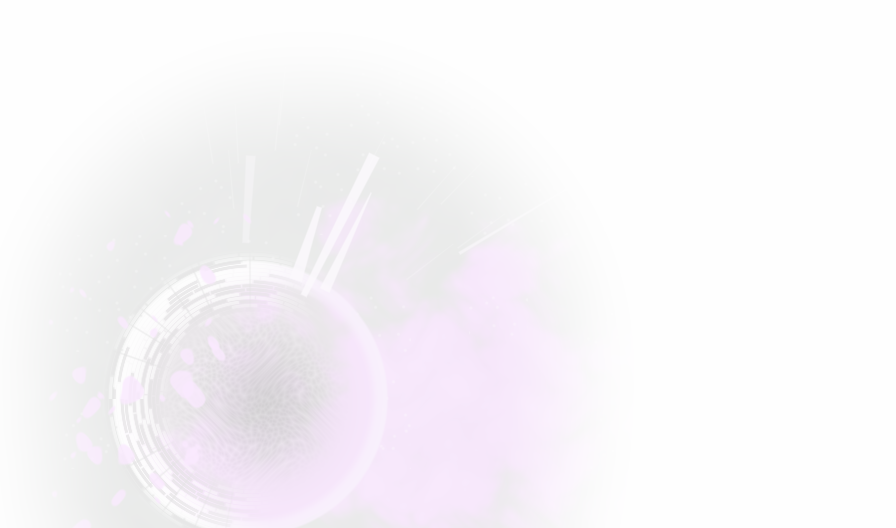
A Shadertoy shader for this background:

```glsl
const float TAU = 6.28318;

float hash(vec2 p) {
    return fract(sin(dot(p, vec2(127.1, 311.7))) * 43758.5);
}

// Distance to the nearest scattered cell point
float cells(vec2 p) {
    vec2 id = floor(p), f = fract(p);
    float nearest = 2.0;
    for (int y = -1; y <= 1; y++)
    for (int x = -1; x <= 1; x++) {
        vec2 o = vec2(x, y);
        vec2 jitter = vec2(hash(id + o), hash(id + o + 37.0));
        nearest = min(nearest, length(o + jitter - f));
    }
    return nearest;
}

float cloud(vec2 p) {
    p += 0.025 * sin(p.yx * 17.0 + vec2(0.0, 2.0)) + 0.012 * sin(p.yx * 43.0);
    return 1.0 - 0.55 * cells(p * 7.0) - 0.3 * cells(p * 15.0 + 4.0) - 0.15 * cells(p * 34.0);
}

float cover(float d, float px) {
    return smoothstep(px, -px, d);
}

// Flat-ended beam whose half width runs from wa to wb
float beam(vec2 p, vec2 a, vec2 b, float wa, float wb) {
    float len = length(b - a);
    vec2 dir = (b - a) / len, q = p - a;
    float along = dot(q, dir);
    float across = abs(dot(q, vec2(-dir.y, dir.x)));
    return max(across - mix(wa, wb, clamp(along / len, 0.0, 1.0)), abs(along - 0.5 * len) - 0.5 * len);
}

float plume(vec2 p, vec2 center, vec2 size, float billow) {
    return smoothstep(0.0, 0.55, 1.0 - length((p - center) / size) + (billow - 0.55) * 1.1);
}

void mainImage(out vec4 fragColor, in vec2 fragCoord) {
    float px = 1.0 / iResolution.y;
    vec2 p = fragCoord * px;
    vec3 white = vec3(0.995), pink = vec3(0.97, 0.905, 0.988);

    // Grey halo fading into the white page
    vec2 h = p - vec2(0.58, 0.30);
    h.y *= h.y < 0.0 ? 0.6 : 0.97;
    float halo = 1.0 - smoothstep(0.34, 0.64, length(h));
    float billow = cloud(p);
    vec3 col = vec3(0.917, 0.92, 0.918) + 0.012 * (billow - 0.5);

    // Pink clouds
    float haze = plume(p, vec2(0.87, 0.22), vec2(0.38, 0.34), billow);
    haze = max(haze, plume(p, vec2(0.95, 0.48), vec2(0.11, 0.07), billow));
    haze = max(haze, 0.75 * plume(p, vec2(0.65, 0.57), vec2(0.075, 0.065), billow));
    col = mix(col, pink + 0.025 * (billow - 0.5), haze * 0.9);

    // Fine dust and radial scratches
    vec2 center = vec2(0.475, 0.245), q = p - center;
    float dust = cover(cells(p * 26.0) - 0.07, 26.0 * px) * step(0.6, hash(floor(p * 9.0)));
    col = mix(col, white, 0.3 * dust);
    for (int i = 0; i < 12; i++) {
        float k = float(i), a = 0.5 + 1.5 * hash(vec2(k, 3.0));
        float start = 0.35 + 0.2 * hash(vec2(k, 8.0));
        vec2 dir = vec2(cos(a), sin(a));
        float d = beam(p, center + dir * start, center + dir * (start + 0.11), 0.0012, 0.0003);
        col = mix(col, white, 0.25 * cover(d, px));
    }

    // Disc with a dark, grainy core
    float r = length(q), turn = atan(q.y, q.x) / TAU + 0.5;
    float left = smoothstep(0.12, -0.12, q.x - 0.25 * q.y);
    float disc = cover(r - 0.25, px);
    vec3 inner = mix(vec3(0.925, 0.912, 0.925), pink, smoothstep(0.35, 0.75, billow + 0.9 * q.x - 0.9 * q.y));
    float core = exp(-pow(length((p - vec2(0.505, 0.235)) / vec2(0.105, 0.115)), 2.0));
    inner = mix(inner, vec3(0.83, 0.825, 0.83), core * 0.9);
    float grain = cells(p * 95.0 + 3.0 * sin(p.yx * 31.0)) - 0.45;
    inner += 0.05 * grain * smoothstep(0.2, 0.1, r);
    col = mix(col, inner, disc);

    // Bright rim, broken into streaked arcs on the left
    float rim = smoothstep(mix(0.222, 0.18, left), 0.245, r) * cover(r - 0.259, 1.5 * px);
    col = mix(col, mix(vec3(0.975, 0.945, 0.99), white, left), rim * 0.85);
    float lane = r / 0.0075, lap = turn * 22.0 + 5.0 * hash(vec2(floor(lane), 1.0));
    float tone = hash(vec2(floor(lane), floor(lap)));
    float aa = 0.15 + px / 0.0075 * 0.3;
    float arc = smoothstep(0.0, aa, fract(lane)) * smoothstep(1.0, 1.0 - aa, fract(lane));
    arc *= smoothstep(0.0, 0.05, fract(lap)) * smoothstep(1.0, 0.95, fract(lap));
    float band = smoothstep(0.15, 0.2, r) * smoothstep(0.285, 0.255, r) * left;
    vec3 arcTint = mix(vec3(0.89, 0.885, 0.89), white, step(0.42, tone));
    col = mix(col, arcTint, 0.65 * arc * band);

    // Dark spokes across the rim
    float spoke = turn * 30.0, shift = 0.25 + 0.5 * hash(vec2(floor(spoke), 7.0));
    float spokeDist = abs(fract(spoke) - shift) * TAU * r / 30.0 - 0.0015;
    col = mix(col, vec3(0.89), 0.5 * cover(spokeDist, px) * band * step(0.4, hash(vec2(floor(spoke), 2.0))));

    // Light beams
    float light = cover(beam(p, vec2(0.575, 0.44), vec2(0.709, 0.706), 0.006, 0.011), px);
    light = max(light, cover(beam(p, vec2(0.615, 0.45), vec2(0.703, 0.635), 0.010, 0.001), px));
    light = max(light, cover(beam(p, vec2(0.56, 0.47), vec2(0.605, 0.608), 0.012, 0.005), px));
    light = max(light, 0.5 * cover(beam(p, vec2(0.465, 0.54), vec2(0.475, 0.705), 0.006, 0.009), px));
    light = max(light, 0.7 * cover(beam(p, vec2(0.87, 0.52), vec2(1.09, 0.652), 0.003, 0.001), px));
    col = mix(col, vec3(0.985, 0.975, 0.99), light * 0.85);

    // Pink splatter around the left side
    for (int i = 0; i < 44; i++) {
        float k = float(i), a = 1.5 + 2.5 * hash(vec2(k, 11.0));
        float reach = 0.1 + 0.32 * hash(vec2(k, 23.0));
        float size = 0.004 + 0.02 * pow(hash(vec2(k, 41.0)), 3.0);
        vec2 s = p - center - reach * vec2(cos(a), sin(a));
        s += 0.004 * sin(s.yx * 110.0 + k);
        col = mix(col, pink + 0.01, 0.8 * cover(length(s * vec2(1.1, 0.9)) - size, 1.5 * px));
    }

    fragColor = vec4(mix(white, col, halo), 1.0);
}
```
